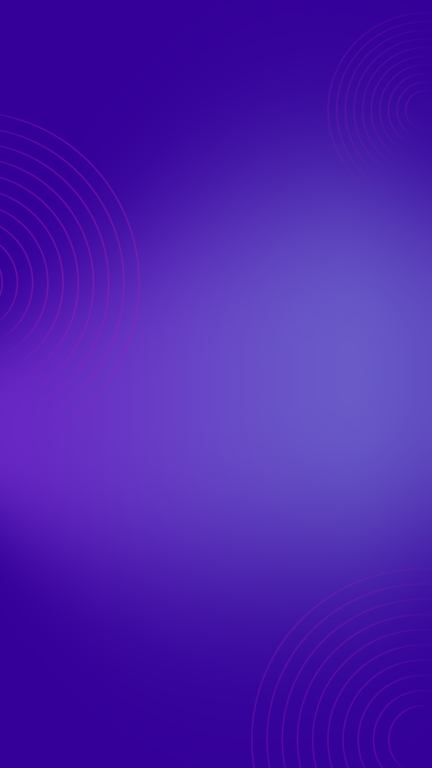
Give the GLSL for this background, as a Shadertoy shader.

```glsl
// A deep indigo backdrop with a wide soft glow, violet at left and blue at right,
// plus three clusters of thin concentric rings that fade out around their circle.
// The glow is a band whose centre and height vary with x; rings use rounded radii.

#define BASE_COLOR   vec3(0.203, 0.000, 0.600)
#define VIOLET_GLOW  vec3(0.405, 0.145, 0.765)
#define BLUE_GLOW    vec3(0.412, 0.360, 0.785)
#define RING_COLOR   vec3(0.620, 0.110, 0.690)
#define GLOW_HEIGHT  0.247
#define GLOW_FALLOFF 2.7
#define RING_COUNT   10.0
#define RING_GAP     0.0889
#define RING_WIDTH   0.0012

// Strength of the glow: a soft band, thickest right of the middle.
float glowBand(vec2 uv) {
    float centre = mix(0.443, 0.515, smoothstep(0.0, 0.8, uv.x));
    float offset = uv.x - 0.68;
    float halfHeight = GLOW_HEIGHT - 0.28 * offset * offset;
    float band = exp2(-pow(abs(uv.y - centre) / halfHeight, GLOW_FALLOFF));
    return band * (1.0 - 0.16 * smoothstep(0.78, 1.05, uv.x));
}

// Coverage of evenly spaced rings, brightest towards the side (+1 right, -1 left).
float ringCluster(vec2 p, vec2 centre, float outerRadius, float side) {
    vec2 q = p - centre;
    float radius = length(q);
    float gap = outerRadius * RING_GAP;
    float index = clamp(round((outerRadius - radius) / gap), 0.0, RING_COUNT - 1.0);
    float dist = abs(radius - outerRadius + index * gap);
    float line = 1.0 - smoothstep(0.0, RING_WIDTH + 1.0 / iResolution.x, dist);
    float facing = dot(q / max(radius, 1e-4), vec2(0.95 * side, 0.3));
    return line * smoothstep(-0.1, 1.0, facing);
}

void mainImage(out vec4 fragColor, in vec2 fragCoord) {
    vec2 uv = fragCoord / iResolution.xy;
    vec2 p = fragCoord / iResolution.x;

    // Background and glow
    vec3 glowColor = mix(VIOLET_GLOW, BLUE_GLOW, smoothstep(-0.1, 0.9, uv.x));
    vec3 color = mix(BASE_COLOR, glowColor, glowBand(uv));

    // Ring clusters: left, upper right, lower right
    float rings = 0.48 * ringCluster(p, vec2(-0.074, 1.123), 0.396, 1.0);
    rings += 0.24 * ringCluster(p, vec2(0.984, 1.523), 0.2245, -1.0);
    rings += 0.34 * ringCluster(p, vec2(0.979, 0.065), 0.396, -1.0);
    color = mix(color, RING_COLOR, rings);

    fragColor = vec4(color, 1.0);
}
```
